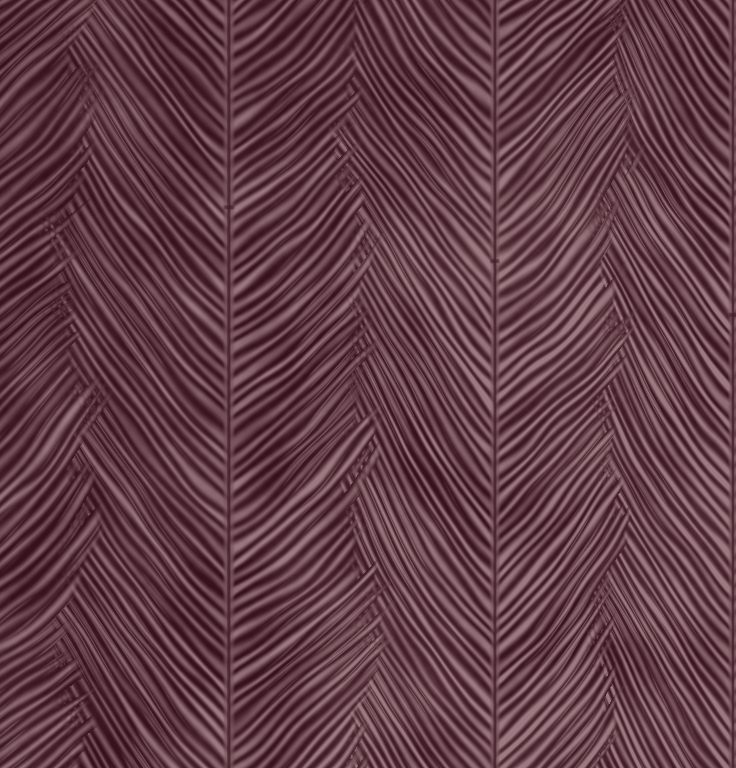
Reproduce this pattern procedurally as a Shadertoy shader.

```glsl
// Plum relief of tall feather columns: barbs rise from narrow split shafts and
// overlap along ragged seams. Each barb is a soft ridge across a bent phase
// field, varied by hashes and gradient noise, then toned through a colour ramp.

const float COLUMN_WIDTH = 0.33;
const float LEFT_COUNT = 51.0;
const float RIGHT_COUNT = 46.0;
const vec3 GROOVE_COLOR = vec3(0.215, 0.068, 0.108);
const vec3 RIDGE_COLOR = vec3(0.615, 0.475, 0.505);

float hash(vec2 p) {
    vec3 q = fract(p.xyx * vec3(0.1031, 0.1030, 0.0973));
    q += dot(q, q.yzx + 33.33);
    return fract((q.x + q.y) * q.z);
}

vec2 gradientAt(vec2 cell) {
    float angle = 6.2832 * hash(cell);
    return vec2(cos(angle), sin(angle));
}

// Gradient noise, roughly -0.7 to 0.7.
float noise(vec2 p) {
    vec2 i = floor(p), f = p - i;
    vec2 u = f * f * f * (f * (f * 6.0 - 15.0) + 10.0);
    vec2 e = vec2(1.0, 0.0);
    float low = mix(dot(gradientAt(i), f),
                    dot(gradientAt(i + e), f - e), u.x);
    float high = mix(dot(gradientAt(i + e.yx), f - e.yx),
                     dot(gradientAt(i + e.xx), f - e.xx), u.x);
    return mix(low, high, u.y);
}

// Soft band around the middle of a unit cell, dark at the cell borders.
float ridge(float phase, float width, float softness) {
    float away = abs(fract(phase) - 0.5) * 2.0;
    return 1.0 - smoothstep(width - softness, min(width + softness, 1.0), away);
}

// Phase of the barb through p; d is the distance from its shaft.
float barbPhase(vec2 p, float d, float slope, float bend, float count, float seed) {
    float sway = noise(vec2(seed * 7.3, p.y * 3.0));
    float lift = (slope + 0.5 * sway) * d + bend * d * d;
    float wobble = 0.004 * noise(p * vec2(12.0, 15.0) + seed * 5.1);
    float phase = (p.y - lift + wobble) * count + 100.0;
    return phase + 0.55 * noise(vec2(phase * 0.55, d * 14.0 + seed * 2.3));
}

// Brightness of one side of a feather.
float barbs(vec2 p, float phase, float d, float count, float seed) {
    float id = floor(phase);
    float blur = max(0.48, count / iResolution.y);
    float width = 0.36 + 0.16 * hash(vec2(id, seed));
    width += 0.2 * exp(-d / 0.016);
    width += 0.16 * noise(vec2(d * 24.0, id * 3.7 + seed));
    float main = ridge(phase, width, blur);
    float strength = 0.62 + 0.38 * hash(vec2(id, seed + 4.0));
    main *= strength + 0.35 * noise(vec2(d * 16.0 + seed, id * 5.3));

    // Thin hairs fork off the barbs toward the seam.
    float hairMask = smoothstep(-0.25, 0.3, noise(p * vec2(13.0, 9.0) + seed));
    float hair = ridge(phase * 1.63 - d * 11.0, 0.3, 0.36);
    return max(main, 0.62 * hair * hairMask * smoothstep(0.02, 0.1, d));
}

// Seam across a column, from 0 to 1, slanting and easing back.
float seamPosition(float y, float column) {
    float part = fract(y * 4.1 + 0.4 * noise(vec2(y * 5.0, column))
                       + hash(vec2(column, 3.0)));
    float slant = min(part / 0.78, (1.0 - part) / 0.22);
    float drift = 0.10 * noise(vec2(column * 5.7, y * 3.0));
    return 0.475 + drift - 0.085 * (slant - 0.5);
}

// Two raised edges, a dark split, and one joint along the shaft.
float addShaft(float tone, float d, float y, float index) {
    float fromJoint = abs(y - 0.73 + 0.07 * index);
    float wear = 0.7 + 0.4 * noise(vec2(index * 3.1, y * 14.0));
    float edge = 1.0 - smoothstep(0.003, 0.0085, d);
    float split = 1.0 - smoothstep(0.0007, 0.0030, d);
    float joint = 1.0 - smoothstep(0.001, 0.004, fromJoint);
    tone += 0.25 * exp(-fromJoint / 0.03 - d / 0.012);
    tone = mix(tone, 0.64, edge * wear);
    tone = mix(tone, 0.14, split * 0.8);
    return mix(tone, 0.1, joint * edge * 0.7);
}

void mainImage(out vec4 fragColor, in vec2 fragCoord) {
    vec2 p = fragCoord / iResolution.y;

    // Columns tighten slightly toward the right.
    float x = p.x - 0.298;
    float t = x * (2.707 + 0.518 * x);
    float column = floor(t), across = t - column;
    float leftD = across * COLUMN_WIDTH;
    float rightD = (1.0 - across) * COLUMN_WIDTH;

    // Both sides of the seam.
    float leftSeed = column + 11.0, rightSeed = column + 31.0;
    float leftPhase = barbPhase(p, leftD, 0.70, 1.6, LEFT_COUNT, leftSeed);
    float rightPhase = barbPhase(p, rightD, 1.03, 2.6, RIGHT_COUNT, rightSeed);
    float leftTone = barbs(p, leftPhase, leftD, LEFT_COUNT, leftSeed);
    float rightTone = barbs(p, rightPhase, rightD, RIGHT_COUNT, rightSeed);

    // Ragged barb ends overlap and scuff at the seam.
    float ragged = hash(vec2(floor(leftPhase), column + 50.0)) - 0.5;
    float offset = across - seamPosition(p.y, column) - 0.08 * ragged;
    float tone = mix(leftTone, rightTone, smoothstep(-0.02, 0.02, offset));
    float overlap = exp(-offset * offset / 0.0018);
    float scuff = smoothstep(-0.1, 0.3, noise(p * 20.0 + column));
    tone = mix(tone, abs(leftTone - 0.7 * rightTone), 0.6 * overlap * scuff);

    // Uneven sheen, brighter toward the lower right.
    float light = smoothstep(0.1, 1.4, p.x + 0.6 * (1.0 - p.y));
    float sheen = 0.82 + 0.34 * light + 0.12 * noise(p * 30.0);
    tone = 0.07 + 0.92 * tone * sheen + 0.08 * (light - 0.5);
    tone += 0.15 * noise(p * 3.7 + 2.0) + 0.14 * noise(p * 10.0);
    tone = addShaft(tone, min(leftD, rightD), p.y, floor(t + 0.5));
    tone += 0.05 * noise(p * 90.0);

    fragColor = vec4(mix(GROOVE_COLOR, RIDGE_COLOR, clamp(tone, 0.0, 1.0)), 1.0);
}
```
